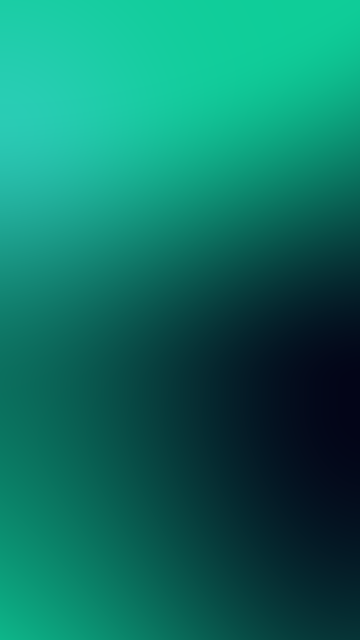
Give the GLSL for this background, as a WebGL 1 fragment shader.

```glsl
precision highp float;
// A soft vertical backdrop: bright green above, a navy shadow at the lower right.
// A smooth shadow field blends green into navy; its depth, upper edge and lower
// fade vary across the width. A wide teal glow is added at the upper left.

uniform vec2 u_resolution;

#define GREEN        vec3(0.057, 0.802, 0.596)
#define NAVY         vec3(0.012, 0.010, 0.088)
#define TEAL_GLOW    vec3(0.108, 0.000, 0.115)
#define GLOW_CENTER  vec2(0.0, 0.79)
#define GLOW_SIZE    vec2(0.42, 0.23)
#define SHADOW_DEPTH vec2(0.45, 0.99)
#define SHADOW_FULL  0.40
#define LOWER_FADE   vec2(0.76, 0.24)

// Shadow strength at p in the unit canvas: 0 is green, 1 is navy.
float shadowField(vec2 p) {
  // Deepens from the left side to the right side.
  float depth = mix(SHADOW_DEPTH.x, SHADOW_DEPTH.y, smoothstep(-0.1, 1.0, p.x));

  // The upper edge rises in a curve towards the right.
  float upperStart = 0.84 + 0.17 * p.x * p.x;
  float upper = 1.0 - smoothstep(SHADOW_FULL, upperStart, p.y);

  // Light returns below, most strongly at the left corner.
  float fadeStart = SHADOW_FULL - 0.05 * p.x;
  float descent = max(fadeStart - p.y, 0.0) / fadeStart;
  float left = 1.0 - p.x;
  float loss = mix(LOWER_FADE.y, LOWER_FADE.x, left * left);
  float lower = 1.0 - loss * pow(descent, mix(1.5, 1.8, p.x));

  return depth * upper * lower;
}

// Gaussian falloff around a center, with separate radii per axis.
float softGlow(vec2 p, vec2 center, vec2 size) {
  vec2 d = (p - center) / size;
  return exp(-dot(d, d));
}

void main() {
  vec2 p = gl_FragCoord.xy / u_resolution;
  vec3 color = mix(GREEN, NAVY, shadowField(p));
  color += TEAL_GLOW * softGlow(p, GLOW_CENTER, GLOW_SIZE);
  gl_FragColor = vec4(color, 1.0);
}
```
